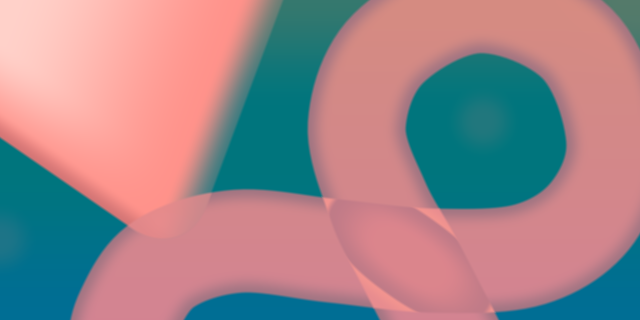
This background is drawn by a Shadertoy shader. Its source:

```glsl
// Translucent pink tube looping over a teal gradient, beside a soft glowing cone.
// The tube is a distance field around a Catmull-Rom spline, split in two strands
// so that the crossing can be lit; the cone is a rounded wedge of two half planes.

// Spline guides, in units of canvas height
const vec2 guide[18] = vec2[18](
    vec2(0.365, -0.30), vec2(0.372, -0.12), vec2(0.40, 0.02),
    vec2(0.513, 0.177), vec2(0.742, 0.25), vec2(1.042, 0.219),
    vec2(1.354, 0.188), vec2(1.656, 0.208), vec2(1.849, 0.339),
    vec2(1.922, 0.57), vec2(1.802, 0.865), vec2(1.497, 0.987),
    vec2(1.214, 0.849), vec2(1.115, 0.61), vec2(1.182, 0.378),
    vec2(1.276, 0.188), vec2(1.448, -0.146), vec2(1.536, -0.33));

vec2 catmullRom(vec2 a, vec2 b, vec2 c, vec2 d, float t) {
    return b + 0.5 * t * (c - a + t * (2.0 * a - 5.0 * b + 4.0 * c - d
             + t * (3.0 * (b - c) + d - a)));
}

float segmentDistance(vec2 p, vec2 a, vec2 b) {
    vec2 ab = b - a;
    return length(p - a - ab * clamp(dot(p - a, ab) / dot(ab, ab), 0.0, 1.0));
}

// Distances to the lower strand (x) and to the strand over the loop (y)
vec2 strandDistances(vec2 p) {
    vec2 nearest = vec2(9.0);
    for (int i = 1; i < 16; i++) {
        vec2 previous = guide[i];
        for (int j = 1; j <= 12; j++) {
            vec2 next = catmullRom(guide[i - 1], guide[i], guide[i + 1],
                                   guide[i + 2], float(j) / 12.0);
            float d = segmentDistance(p, previous, next);
            if (i < 9) nearest.x = min(nearest.x, d);
            else nearest.y = min(nearest.y, d);
            previous = next;
        }
    }
    return nearest;
}

float glow(vec2 p, vec2 center, float radius) {
    return 1.0 - smoothstep(0.2 * radius, radius, length(p - center));
}

vec3 background(vec2 p) {
    vec3 color = mix(vec3(0.0, 0.43, 0.58), vec3(0.0, 0.46, 0.49),
                     smoothstep(0.0, 0.5, p.y));
    color = mix(color, vec3(0.21, 0.47, 0.43), smoothstep(0.65, 1.02, p.y));
    color = mix(color, vec3(0.38, 0.48, 0.41), 0.7 * glow(p, vec2(2.0, 1.0), 0.3));
    color = mix(color, vec3(0.16, 0.47, 0.49), 0.8 * glow(p, vec2(1.51, 0.62), 0.12));
    return mix(color, vec3(0.16, 0.46, 0.53), 0.7 * glow(p, vec2(0.0, 0.25), 0.12));
}

void mainImage(out vec4 fragColor, in vec2 fragCoord) {
    vec2 p = fragCoord / iResolution.y;
    float blur = 1.2 / iResolution.y + 0.002;
    vec3 color = background(p);

    // Cone: crisp left side, long fade on the right side
    float left = dot(p - vec2(0.0, 0.57), vec2(-0.567, -0.824));
    float right = dot(p - vec2(0.885, 1.0), vec2(0.937, -0.349));
    vec2 corner = vec2(left, right) + 0.19;
    float cone = length(max(corner, 0.0)) + min(max(corner.x, corner.y), 0.0) - 0.19;
    float light = smoothstep(0.08, 0.8, -right) * smoothstep(-0.02, 0.25, -left);
    vec3 coneColor = mix(vec3(1.0, 0.57, 0.54), vec3(1.0, 0.82, 0.79), light);
    coneColor = mix(vec3(0.83, 0.46, 0.46), coneColor, smoothstep(0.0, 0.07, -left));
    float coneMask = 1.0 - smoothstep(-blur, blur, cone);
    float coneAlpha = coneMask * mix(0.2, 1.0, smoothstep(-0.02, 0.13, -right));
    color = mix(color, coneColor, coneAlpha);

    // Tube: translucent body with dusky rims, fainter over the cone
    float radius = 0.153 + 0.012 * smoothstep(0.55, 0.2, p.y);
    vec2 strands = strandDistances(p) - radius;
    float tube = min(strands.x, strands.y);
    float tubeMask = 1.0 - smoothstep(-blur, blur, tube);
    vec3 body = mix(vec3(0.87, 0.52, 0.57), vec3(0.87, 0.55, 0.51), p.y);
    float rim = 1.0 - smoothstep(0.0, 0.085, -tube);
    vec3 tubeColor = mix(body, vec3(0.67, 0.46, 0.51), rim * rim * (1.0 - 0.85 * coneMask));
    tubeColor = mix(tubeColor, vec3(0.91, 0.55, 0.55), 0.6 * coneMask);
    color = mix(color, tubeColor, tubeMask * (0.95 - 0.1 * coneMask));

    // Crossing: bright overlap around a shaded, slanted lens
    float overlap = 1.0 - smoothstep(-blur, blur, max(strands.x, strands.y));
    overlap *= step(p.x, 1.7);
    vec2 q = p - vec2(1.281, 0.198);
    q = abs(vec2(dot(q, vec2(0.81, -0.586)), dot(q, vec2(0.586, 0.81)))) / vec2(0.296, 0.135);
    float lens = (pow(pow(q.x, 2.3) + pow(q.y, 2.3), 1.0 / 2.3) - 1.0) * 0.135;
    vec3 bright = mix(vec3(0.91, 0.55, 0.56), vec3(0.95, 0.58, 0.56),
                      1.0 - smoothstep(0.0, 0.04, lens));
    float shade = 1.0 - smoothstep(0.0, 0.08, -lens);
    vec3 lensColor = mix(vec3(0.86, 0.52, 0.55), vec3(0.75, 0.48, 0.53), shade);
    color = mix(color, mix(lensColor, bright, smoothstep(-blur, blur, lens)), overlap);

    fragColor = vec4(color, 1.0);
}
```
